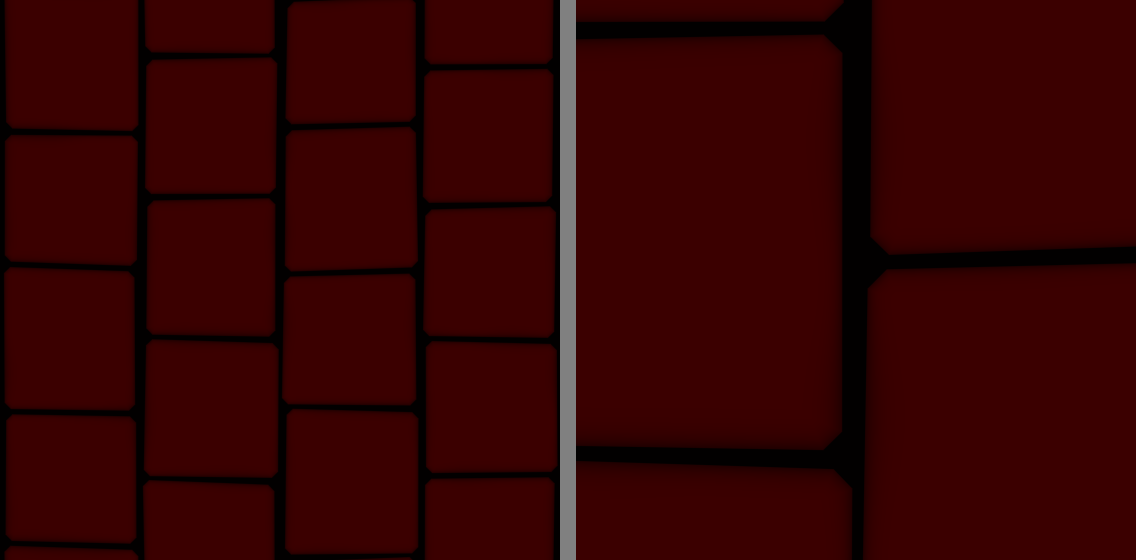
Left: the whole. Right: its middle third, enlarged.
Reproduce this texture procedurally as a Shadertoy shader.

```glsl
// Dark red paving: four columns of four blocks, odd columns shifted half a block.
// Each block is a slightly crooked quad with clipped corners, built from tilted
// edge distances, with soft shading at its rim. Hashes wrap so the tile repeats.

const ivec2 BLOCKS = ivec2(4);               // blocks across and down
const vec3 BLOCK_COLOR = vec3(0.232, 0.0, 0.0);
const vec3 RIM_COLOR = vec3(0.12, 0.0, 0.0);
const vec3 GAP_COLOR = vec3(0.006, 0.0, 0.0);

// Lengths below are in block cells
const float ROW_START = 0.07;                // height of the lowest joint
const float HALF_WIDTH = 0.468;
const float HALF_JOINT = 0.019;              // half the gap between rows
const float CORNER_CUT = 0.045;
const float RIM_FADE = 0.019;                // depth of the rim shading
const float JOINT_SHIFT = 0.05;              // variation of the row joints
const float JOINT_TILT = 0.03;
const float EDGE_TILT = 0.02;
const float SIDE_SHIFT = 0.015;
const float WIDTH_CHANGE = 0.01;
const int WEAR_SCALE = 3;                    // wear patches per block
const float WEAR_AMOUNT = 0.35;

ivec2 wrap(ivec2 id, ivec2 period) {
    return (id + period) % period;
}

// Integer hash giving four values from -1 to 1
vec4 hash4(ivec2 id, uint seed) {
    uvec4 v = uvec4(uint(id.x), uint(id.y), seed, 7u) * 1664525u + 1013904223u;
    for (int i = 0; i < 2; i++) {
        v += v.yzxy * v.wxyz;
        v ^= v >> 16u;
    }
    return vec4(v & 65535u) / 32767.5 - 1.0;
}

// Value noise from -1 to 1 that wraps at the canvas edge
float wearNoise(vec2 p) {
    ivec2 period = BLOCKS * WEAR_SCALE;
    ivec2 id = ivec2(floor(p));
    vec2 f = fract(p);
    f = f * f * (3.0 - 2.0 * f);
    float a = hash4(wrap(id, period), 5u).x;
    float b = hash4(wrap(id + ivec2(1, 0), period), 5u).x;
    float c = hash4(wrap(id + ivec2(0, 1), period), 5u).x;
    float d = hash4(wrap(id + ivec2(1, 1), period), 5u).x;
    return mix(mix(a, b, f.x), mix(c, d, f.x), f.y);
}

// Height of the lowest joint in a column
float columnStart(int column) {
    return ROW_START + 0.5 * float(wrap(ivec2(column, 0), BLOCKS).x % 2);
}

// Height of the joint below a block, at x measured from the column centre
float jointHeight(ivec2 id, float x) {
    vec4 h = hash4(wrap(id, BLOCKS), 1u);
    return columnStart(id.x) + float(id.y) + JOINT_SHIFT * h.x + JOINT_TILT * h.y * x;
}

// Signed distance to one block, negative inside
float blockDistance(vec2 p, ivec2 id) {
    vec4 tilt = EDGE_TILT * hash4(wrap(id, BLOCKS), 2u);
    vec4 size = hash4(wrap(id, BLOCKS), 3u);
    float x = p.x - float(id.x) - 0.5;
    float y = p.y - columnStart(id.x) - float(id.y) - 0.5;

    float halfWidth = HALF_WIDTH + WIDTH_CHANGE * size.y;
    float sideX = x - SIDE_SHIFT * size.x;
    float side = max(-sideX + tilt.x * y, sideX + tilt.y * y) - halfWidth;

    float below = jointHeight(id, x) - p.y + tilt.z * x;
    float above = p.y - jointHeight(id + ivec2(0, 1), x) + tilt.w * x;
    float ends = max(below, above) + HALF_JOINT;

    float corner = (side + ends + CORNER_CUT) * 0.7071;
    return max(max(side, ends), corner);
}

void mainImage(out vec4 fragColor, in vec2 fragCoord) {
    vec2 p = fragCoord / iResolution.xy * vec2(BLOCKS);
    float pixel = float(BLOCKS.y) / iResolution.y;

    // Nearest block among the neighbouring cells
    float d = 1.0;
    int column = int(floor(p.x));
    for (int i = -1; i <= 1; i++) {
        int row = int(floor(p.y - columnStart(column + i)));
        for (int j = -1; j <= 1; j++) {
            d = min(d, blockDistance(p, ivec2(column + i, row + j)));
        }
    }

    // Rim shading, uneven where the block is worn
    float fade = RIM_FADE * (1.0 + WEAR_AMOUNT * wearNoise(p * float(WEAR_SCALE)));
    vec3 block = mix(BLOCK_COLOR, RIM_COLOR, exp(min(d, 0.0) / fade));

    float coverage = 1.0 - smoothstep(-0.75 * pixel, 0.75 * pixel, d);
    fragColor = vec4(mix(GAP_COLOR, block, coverage), 1.0);
}
```
